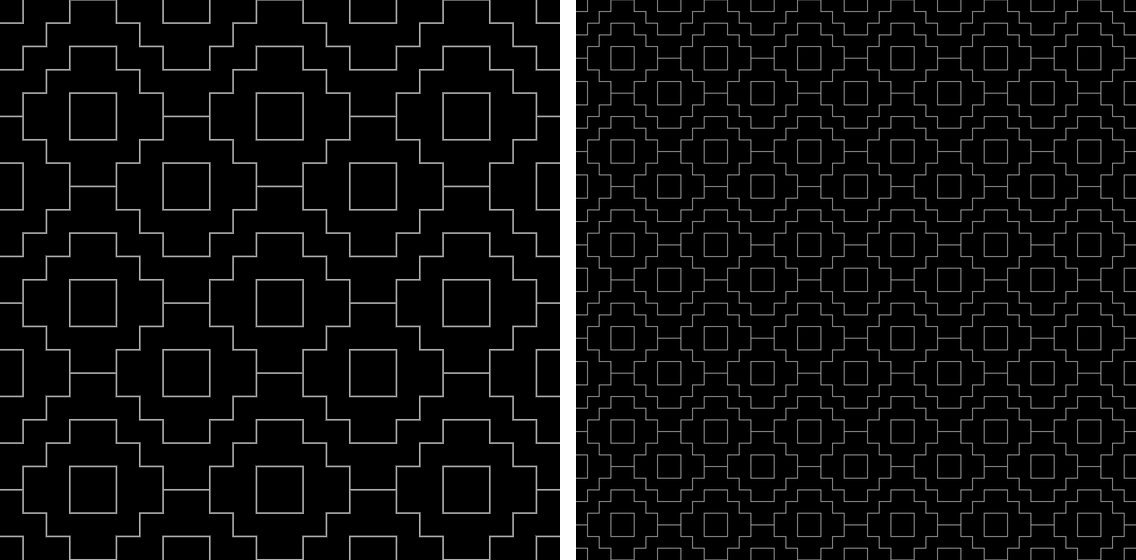
Left, the tile; right, the same tile 2 across and 2 down.
This pattern is drawn by a three.js fragment shader. Its source:

```glsl
// Thin grey outlines of interlocking stepped diamonds, each around a small square, on black.
varying vec2 vUv;

const float REPEATS = 3.0;       // repeats across and down
const float CELL = 8.0;          // grid units per repeat
const float LINE_WIDTH = 0.068;  // in grid units
const vec2 LINE_SHIFT = vec2(-0.01, 0.01);
const vec2 DIAMOND_A = vec2(0.0, 0.0);
const vec2 DIAMOND_B = vec2(4.0, 3.0);
const vec3 BACKGROUND = vec3(0.0);
const vec3 LINE_COLOR = vec3(0.69);

// Signed distance to a box with square corners
float boxDistance(vec2 p, vec2 halfSize) {
  vec2 q = abs(p) - halfSize;
  return max(q.x, q.y);
}

// Union of three boxes whose corners form the steps
float steppedDiamond(vec2 p) {
  float d = CELL;
  for (int i = 1; i <= 3; i++) {
    float k = float(i);
    d = min(d, boxDistance(p, vec2(k, 4.0 - k)));
  }
  return d;
}

// Distance to the nearest outline of a diamond and its square, repeated per cell
float motifOutline(vec2 p, vec2 center) {
  vec2 local = mod(p - center + 0.5 * CELL, CELL) - 0.5 * CELL;
  return min(abs(steppedDiamond(local)), abs(boxDistance(local, vec2(1.0))));
}

// Share of a pixel that a line at distance d covers
float lineCoverage(float d, float width, float pixel) {
  float outer = clamp((d + 0.5 * width) / pixel, -0.5, 0.5);
  float inner = clamp((d - 0.5 * width) / pixel, -0.5, 0.5);
  return outer - inner;
}

void main() {
  vec2 p = vUv * REPEATS * CELL;
  float pixel = max(fwidth(p.x), fwidth(p.y));
  p -= LINE_SHIFT;

  // Neighbouring diamonds share edges, so the nearest outline is enough
  float d = min(motifOutline(p, DIAMOND_A), motifOutline(p, DIAMOND_B));
  float coverage = lineCoverage(d, LINE_WIDTH, pixel);

  gl_FragColor = vec4(mix(BACKGROUND, LINE_COLOR, coverage), 1.0);
}
```
